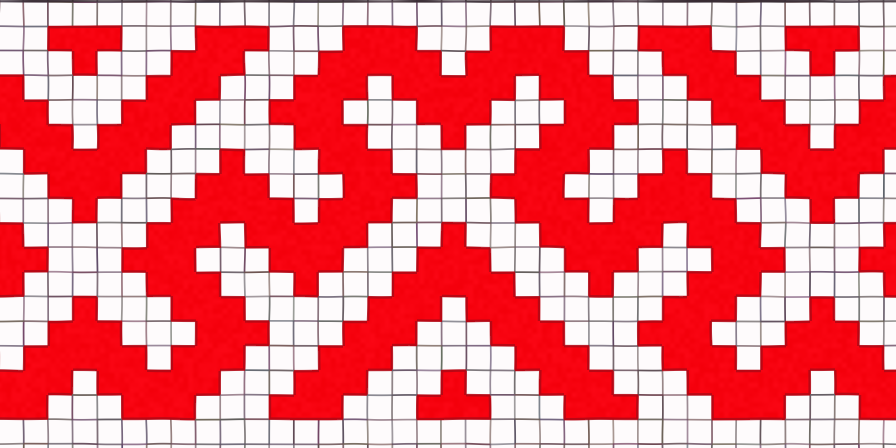
Write a WebGL 1 fragment shader that draws this pattern.

```glsl
precision highp float;
uniform vec2 u_resolution;

float hash(vec2 p) {
  vec3 q = fract(vec3(p.xyx) * 0.1031);
  q += dot(q, q.yzx + 33.33);
  return fract((q.x + q.y) * q.z);
}

float noise(vec2 p) {
  vec2 i = floor(p), f = fract(p);
  f = f * f * (3.0 - 2.0 * f);
  return mix(mix(hash(i), hash(i + vec2(1.0, 0.0)), f.x),
             mix(hash(i + vec2(0.0, 1.0)), hash(i + 1.0), f.x), f.y);
}

// 1 for a white cell, 0 for a red one; rows count downward from the top
float whiteCell(vec2 cell) {
  if (cell.y < 0.5 || cell.y > 16.5) return 1.0;

  // Mirror every 15 columns, then use the two diagonals as axes
  float column = abs(mod(cell.x + 12.0, 30.0) - 15.0);
  float along = column - cell.y + 1.0;
  float across = column + cell.y - 16.0;

  // The motif is unchanged by a half turn
  if (along < 0.0) {
    along = -along;
    across = -across;
  }

  // Zigzag bands, three cells wide
  float band = abs(across);
  if (band > 4.5 && mod(band + 1.0, 6.0) < 2.5) return 1.0;

  // Cross-tipped arms branching off the bands
  float reach = across * sign(along - 6.0);
  bool arm = mod(along - 2.0, 6.0) < 2.5 && reach > -1.5 && band < 7.5;
  return arm ? 1.0 : 0.0;
}

// Ink coverage of a grid line at the given distance
float lineCover(float dist, float halfWidth, float px) {
  return clamp((halfWidth - dist) / px + 0.5, 0.0, 1.0);
}

// Grey between white cells, dark red where white meets red
vec3 inkLine(vec3 base, float dist, float here, float beside, vec2 edge, float px) {
  float bothWhite = here * beside;
  float wear = 0.6 + 0.4 * hash(edge * 2.0 + 71.0);
  vec3 tint = 0.12 * (vec3(hash(edge + 11.3), hash(edge + 25.7), hash(edge + 39.1)) - 0.5);
  vec3 ink = mix(vec3(0.70, 0.03, 0.08), vec3(0.40, 0.32, 0.36) + tint, bothWhite);
  float halfWidth = mix(mix(0.075, 0.03, here), 0.035, bothWhite);
  float strength = max(here, beside) * mix(0.9, wear, bothWhite);
  return mix(base, ink, strength * lineCover(dist, halfWidth, px));
}

void main() {
  // Square cells, a little over 18 to the canvas height
  float px = 18.23 / u_resolution.y;
  vec2 grid = vec2(gl_FragCoord.x, u_resolution.y - gl_FragCoord.y) * px;
  grid += vec2(0.04, -0.07);
  vec2 q = grid + 0.04 * (vec2(noise(grid * 0.9), noise(grid * 0.9 + 40.0)) - 0.5);

  vec2 cell = floor(q);
  vec2 local = q - cell - 0.5;
  vec2 side = vec2(local.x < 0.0 ? -1.0 : 1.0, local.y < 0.0 ? -1.0 : 1.0);
  vec2 dist = 0.5 - abs(local);
  vec2 stepX = vec2(side.x, 0.0), stepY = vec2(0.0, side.y);

  // Flat fill with faint mottling
  float here = whiteCell(cell);
  float mottle = noise(grid * 5.0) - 0.5;
  vec3 red = vec3(0.97, 0.01, 0.06) + vec3(0.03, 0.03, 0.04) * mottle;
  vec3 color = mix(red, vec3(0.995, 0.985, 0.988), here);

  // Vertical and horizontal grid lines
  color = inkLine(color, dist.x, here, whiteCell(cell + stepX), cell + 0.5 * stepX, px);
  color = inkLine(color, dist.y, here, whiteCell(cell + stepY), cell + 0.5 * stepY, px);

  // Uneven dark rim along the top
  float rim = lineCover(grid.y, 0.03, px) * (0.5 + 0.5 * noise(grid * vec2(0.7, 0.0)));
  color = mix(color, vec3(0.22, 0.17, 0.20), rim);

  gl_FragColor = vec4(color, 1.0);
}
```
